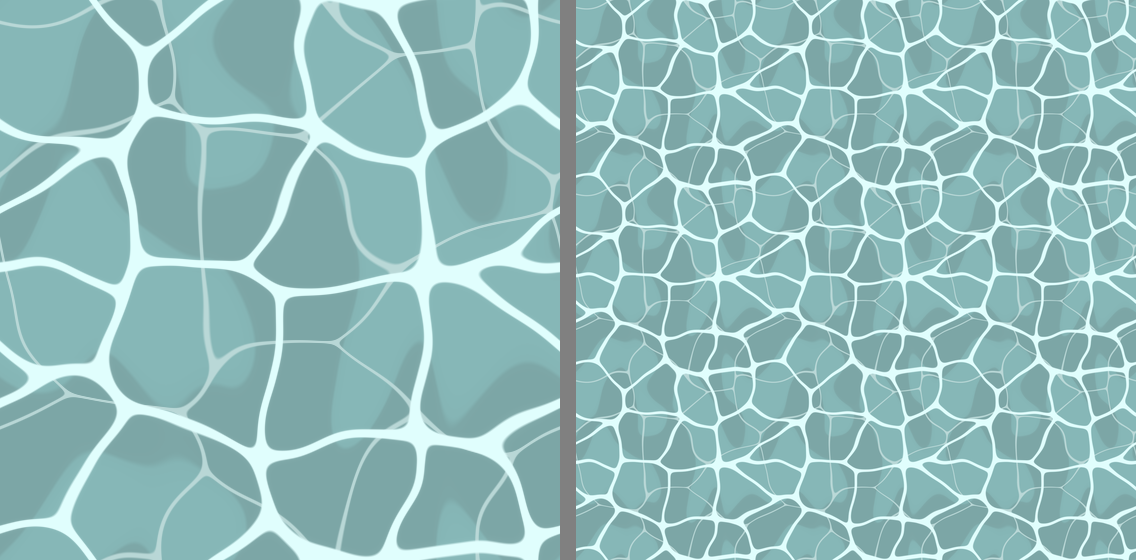
Left: one tile. Right: repeated 3 by 3.
This texture is drawn by a WebGL 1 fragment shader. Its source:

```glsl
precision highp float;
// Tiling pool water: bright caustic web, fainter web below it, soft dark patches.

uniform vec2 u_resolution;

const vec3 WATER = vec3(0.525, 0.718, 0.718);
const vec3 SHADE = vec3(0.488, 0.652, 0.652);
const vec3 FAINT = vec3(0.735, 0.852, 0.848);
const vec3 GLOW  = vec3(0.88, 0.995, 0.992);

vec2 hash2(vec2 p) {
  vec3 q = fract(p.xyx * vec3(0.1031, 0.1030, 0.0973));
  q += dot(q, q.yzx + 33.33);
  return fract((q.xx + q.yz) * q.zy);
}

// Gradient noise that wraps after `period` lattice cells.
float lattice(vec2 cell, vec2 offset, vec2 period, float seed) {
  float angle = 6.2832 * hash2(mod(cell, period) + seed).x;
  return dot(vec2(cos(angle), sin(angle)), offset);
}

float noise(vec2 uv, vec2 period, float seed) {
  vec2 p = uv * period;
  vec2 i = floor(p), f = fract(p), e = vec2(1.0, 0.0);
  vec2 u = f * f * f * (f * (f * 6.0 - 15.0) + 10.0);
  float low = mix(lattice(i, f, period, seed),
                  lattice(i + e.xy, f - e.xy, period, seed), u.x);
  float high = mix(lattice(i + e.yx, f - e.yx, period, seed),
                   lattice(i + e.xx, f - e.xx, period, seed), u.x);
  return mix(low, high, u.y);
}

vec2 warp(vec2 uv, float period, float amount, float seed) {
  return uv + amount * vec2(noise(uv, vec2(period), seed),
                            noise(uv, vec2(period), seed + 31.0));
}

vec2 site(vec2 cell, float count, float seed) {
  return cell + 0.5 + 0.84 * (hash2(mod(cell, count) + seed) - 0.5);
}

// Distance to wrapped Voronoi borders; `rounding` fills in the junctions.
float webDistance(vec2 uv, float count, float rounding, float seed) {
  vec2 p = uv * count;
  vec2 home = floor(p), nearCell = home, nearest = vec2(0.0);
  float best = 100.0;
  for (int y = -1; y <= 1; y++) {
    for (int x = -1; x <= 1; x++) {
      vec2 cell = home + vec2(float(x), float(y));
      vec2 r = site(cell, count, seed) - p;
      if (dot(r, r) < best) {
        best = dot(r, r);
        nearest = r;
        nearCell = cell;
      }
    }
  }
  float sum = 1e-30;
  for (int y = -2; y <= 2; y++) {
    for (int x = -2; x <= 2; x++) {
      if (x == 0 && y == 0) continue;
      vec2 r = site(nearCell + vec2(float(x), float(y)), count, seed) - p;
      float border = dot(0.5 * (r + nearest), normalize(r - nearest));
      sum += exp(-border / (count * rounding));
    }
  }
  return -rounding * log(sum);
}

float stroke(float dist, float halfWidth, float blur) {
  return 1.0 - smoothstep(halfWidth - blur, halfWidth + blur, dist);
}

void main() {
  vec2 uv = gl_FragCoord.xy / u_resolution;
  float blur = max(0.0016, 0.8 / min(u_resolution.x, u_resolution.y));

  // Tall dark patches with a faint outer shadow
  float depth = noise(warp(uv, 3.0, 0.08, 71.0), vec2(5.0, 3.0), 12.0);
  float patchMask = 0.8 * smoothstep(0.005, 0.035, depth)
                  + 0.2 * smoothstep(-0.10, 0.08, depth);
  vec3 color = mix(WATER, SHADE, patchMask);

  // Thin web deeper in the water
  float thin = webDistance(warp(uv, 4.0, 0.10, 5.0), 3.0, 0.006, 47.0);
  color = mix(color, FAINT, 0.95 * stroke(thin, 0.0031, blur));

  // Bright web at the surface, with a slight halo
  float bright = webDistance(warp(uv, 6.0, 0.045, 23.0), 4.0, 0.011, 8.0);
  color = mix(color, GLOW, 0.07 * stroke(bright, 0.009, 0.008));
  color = mix(color, GLOW, stroke(bright, 0.0078, blur * 1.2));

  gl_FragColor = vec4(color, 1.0);
}
```
